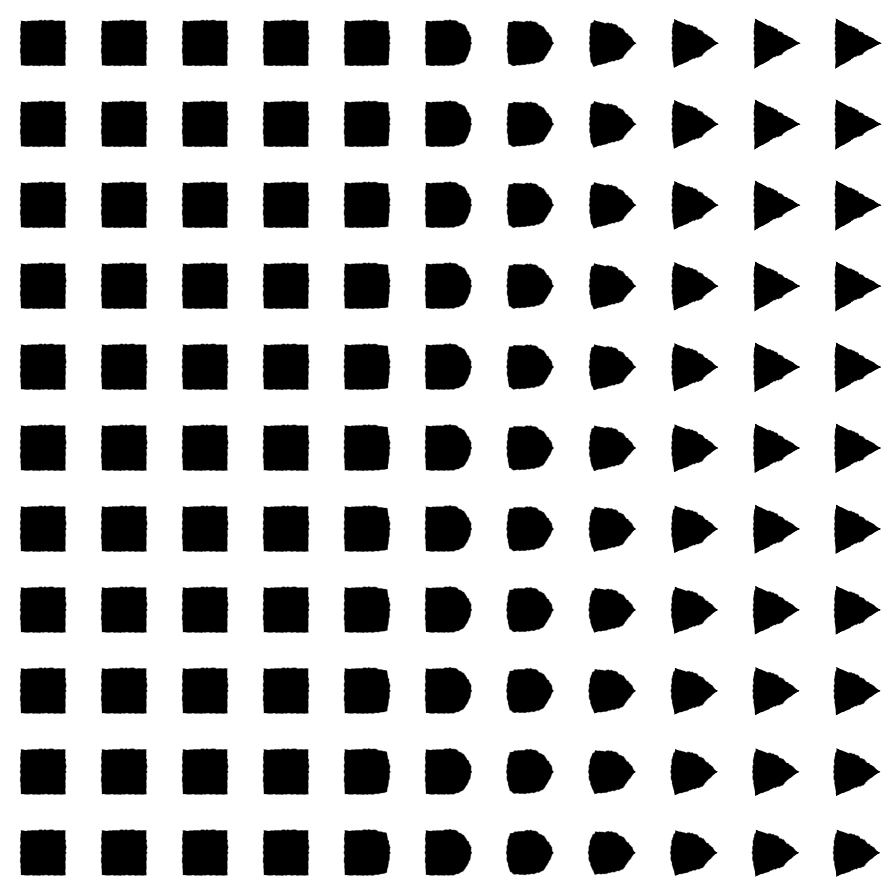
Write a three.js fragment shader that draws this pattern.

```glsl
varying vec2 vUv;

const float GRID = 11.0;
const float PITCH = 0.09036;
const float MARGIN = 0.003;
const float HALF_SIDE = 0.0254;
const float RADIUS = 0.0262;
const float EDGE_SOFTNESS = 0.001;
const vec3 INK = vec3(0.0);
const vec3 PAPER = vec3(1.0);

float hash(vec2 p) {
  return fract(sin(dot(p, vec2(127.1, 311.7))) * 4375.85);
}

float noise(vec2 p) {
  vec2 i = floor(p);
  vec2 f = fract(p);
  f = f * f * (3.0 - 2.0 * f);
  float low = mix(hash(i), hash(i + vec2(1.0, 0.0)), f.x);
  float high = mix(hash(i + vec2(0.0, 1.0)), hash(i + vec2(1.0)), f.x);
  return mix(low, high, f.y);
}

// Outlines as radius along a unit direction
float squareRadius(vec2 dir, float halfSide) {
  return halfSide / max(abs(dir.x), abs(dir.y));
}

float triangleRadius(vec2 dir, float back, float slope) {
  float slanted = dot(vec2(dir.x, abs(dir.y)), vec2(0.483, 0.876)) / slope;
  return 1.0 / max(-dir.x / back, slanted);
}

// Square turns into a half-round, then into a triangle across the columns
float morphRadius(vec2 dir, float column, float height) {
  float box = mix(squareRadius(dir, HALF_SIDE), RADIUS, 0.08);
  float shifted = column + (0.5 - height) * 0.5;
  float roundRight = smoothstep(3.3, 5.3, shifted);
  float roundLeft = smoothstep(4.9, 6.8, column) * mix(0.85, 0.2, height);
  float rightSide = smoothstep(-0.2, 0.2, dir.x);
  float body = mix(box, RADIUS, mix(roundLeft, roundRight, rightSide));

  float rise = 1.0 - (1.0 - height) * (1.0 - height);
  float pointed = smoothstep(4.5, 9.5, column) * mix(0.7, 1.0, rise);
  return mix(body, triangleRadius(dir, 0.0195, 0.0154), pointed);
}

// Uneven cut along the outline
float roughness(vec2 dir, float column) {
  float broad = noise(dir * 4.0 + 17.0) - 0.5;
  float fine = noise(dir * 13.0 + 41.0) - 0.5;
  float amount = mix(0.0008, 0.002, smoothstep(4.0, 7.0, column));
  return amount * broad + 0.0012 * fine;
}

void main() {
  vec2 gridPos = (vUv - MARGIN) / PITCH;
  vec2 cell = clamp(floor(gridPos), 0.0, GRID - 1.0);
  vec2 local = (gridPos - cell - 0.5) * PITCH;
  float dist = length(local);
  vec2 dir = local / max(dist, 0.0001);

  float height = cell.y / (GRID - 1.0);
  float outline = morphRadius(dir, cell.x, height) + roughness(dir, cell.x);
  float outside = smoothstep(-EDGE_SOFTNESS, EDGE_SOFTNESS, dist - outline);
  gl_FragColor = vec4(mix(INK, PAPER, outside), 1.0);
}
```
